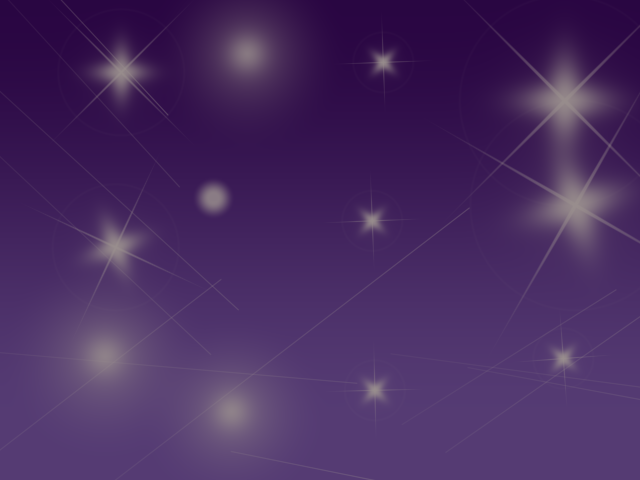
Write a Shadertoy shader that draws this background.

```glsl
// Soft sparkles, blurred orbs and hairline streaks over a violet dusk gradient.
// A jittered grid scatters the lights, a second loop strews the streaks, and
// all light is screened together before tinting. Lengths are canvas heights.

const vec3 NIGHT = vec3(0.162, 0.022, 0.26);
const vec3 DUSK = vec3(0.333, 0.232, 0.452);
const vec3 GLOW = vec3(0.61, 0.57, 0.56);

// Sine-free hash: two values in 0..1 per input point.
vec2 hash22(vec2 p) {
    vec3 q = fract(p.xyx * vec3(0.1031, 0.1030, 0.0973));
    q += dot(q, q.yzx + 33.33);
    return fract((q.xx + q.yz) * q.zy);
}

vec2 rotate(vec2 p, float angle) {
    float c = cos(angle), s = sin(angle);
    return vec2(c * p.x + s * p.y, c * p.y - s * p.x);
}

float screenBlend(float a, float b) {
    return 1.0 - (1.0 - a) * (1.0 - b);
}

float softEllipse(vec2 p, vec2 radii) {
    vec2 q = p / radii;
    return exp(-dot(q, q));
}

// Tapered needle through the origin along x.
float needle(vec2 p, float halfLength, float halfWidth, float px) {
    float fade = max(1.0 - abs(p.x) / halfLength, 0.0);
    return fade * smoothstep(-px, px, halfWidth * fade - abs(p.y));
}

// Blurred four-armed star with fine diagonal rays and a faint ring.
float sparkle(vec2 p, float size, float tilt, float px) {
    vec2 q = rotate(p, tilt);
    vec2 arm = size * vec2(0.52, 0.19);
    float light = 0.72 * max(softEllipse(q, arm), softEllipse(q, arm.yx));
    light = screenBlend(light, 0.65 * softEllipse(q, vec2(0.24 * size)));
    light = screenBlend(light, 0.14 * softEllipse(q, vec2(0.6 * size)));

    vec2 d = rotate(q, 0.785);
    float rays = max(needle(d, 2.1 * size, 0.022 * size, px),
                     needle(d.yx, 2.1 * size, 0.022 * size, px));
    float ring = 1.0 - smoothstep(0.0, 2.0 * px, abs(length(p) - 1.25 * size));
    return screenBlend(screenBlend(light, 0.55 * rays), 0.03 * ring);
}

// Wide hazy orb with a brighter heart.
float haze(vec2 p, float radius) {
    float fall = max(1.0 - length(p) / radius, 0.0);
    return screenBlend(0.6 * fall * fall, 0.55 * softEllipse(p, vec2(0.17 * radius)));
}

// Small round light with a soft rim.
float bead(vec2 p, float radius) {
    return 0.82 * (1.0 - smoothstep(0.2 * radius, radius, length(p)));
}

// Thin line of finite length, dimmer towards its tail.
float streak(vec2 p, float halfLength, float px) {
    float line = 1.0 - smoothstep(0.0, 0.0005 + px, abs(p.y));
    float ends = 1.0 - smoothstep(halfLength - px, halfLength + px, abs(p.x));
    return line * ends * mix(0.4, 1.0, clamp(0.5 + 0.5 * p.x / halfLength, 0.0, 1.0));
}

// One light per grid cell: hazes and a bead, or sparkles sized by column.
float cellLight(vec2 p, vec2 cell, float aspect, float px) {
    vec2 rnd = hash22(cell + 17.0);
    vec2 center = (cell + 0.5 + 0.6 * (rnd - 0.5)) * vec2(aspect / 4.0, 1.0 / 3.0);
    vec2 q = p - center;
    bool middleRow = cell.y == 1.0;
    bool isOrb = cell.x == 1.0 || cell.x + cell.y == 0.0;
    if (isOrb) return middleRow ? bead(q, 0.045) : haze(q, 0.18 + 0.06 * rnd.x);

    float size = cell.x == 3.0 ? 0.175 : (cell.x == 2.0 ? 0.05 : 0.105);
    if (cell.y == 0.0) size = min(size, 0.05);
    float tilt = size < 0.06 ? 0.72 + 0.15 * rnd.y : (middleRow ? 0.4 * rnd.x : 0.0);
    return sparkle(q, size, tilt, px);
}

// Streaks come in three families: falling, rising and nearly level.
float streakLight(vec2 p, int index, float aspect, float px) {
    vec2 rnd = hash22(vec2(index, 5.0));
    vec2 rnd2 = hash22(vec2(index, 41.0));
    int family = index % 3;
    float angle = family == 0 ? -0.78 : (family == 1 ? 0.62 : -0.14);
    vec2 band = family == 0 ? vec2(0.55, 0.45)
              : (family == 1 ? vec2(0.08, 0.4) : vec2(0.0, 0.25));
    vec2 center = vec2(aspect * rnd.x, band.x + band.y * rnd.y);
    vec2 q = rotate(p - center, angle + 0.12 * (rnd2.x - 0.5));
    return mix(0.14, 0.38, rnd2.y) * streak(q, 0.26 + 0.26 * rnd2.x, px);
}

void mainImage(out vec4 fragColor, in vec2 fragCoord) {
    vec2 p = fragCoord / iResolution.y;
    float aspect = iResolution.x / iResolution.y;
    float px = 1.0 / iResolution.y;

    float light = 0.0;
    for (int i = 0; i < 12; i++) {
        light = screenBlend(light, cellLight(p, vec2(i % 4, i / 4), aspect, px));
        light = screenBlend(light, streakLight(p, i, aspect, px));
    }

    vec3 sky = mix(DUSK, NIGHT, smoothstep(0.1, 1.0, p.y));
    fragColor = vec4(mix(sky, GLOW, light), 1.0);
}
```
